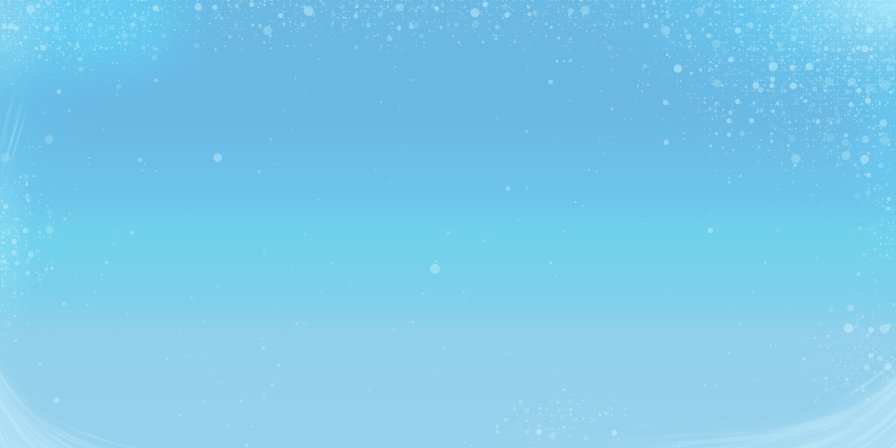
Reproduce this background procedurally as a Shadertoy shader.

```glsl
// A wintry blue backdrop: a banded vertical gradient with cyan glows in the
// upper corners, scattered snow specks near the rim, and pale brushed drifts
// along the lower corners. Specks are hashed grid dots; drifts are streaked noise.

float hash(vec2 p) {
    return fract(sin(dot(p, vec2(127.1, 311.7))) * 43758.545);
}

float noise(vec2 p) {
    vec2 i = floor(p), f = fract(p);
    f = f * f * (3.0 - 2.0 * f);
    return mix(mix(hash(i), hash(i + vec2(1, 0)), f.x),
               mix(hash(i + vec2(0, 1)), hash(i + vec2(1, 1)), f.x), f.y);
}

// Soft elliptical falloff: 1 at the center, 0 at the given radii
float glow(vec2 p, vec2 center, vec2 radii) {
    return smoothstep(1.0, 0.0, length((p - center) / radii));
}

vec3 skyGradient(float y) {
    vec3 c = mix(vec3(0.588, 0.816, 0.925), vec3(0.575, 0.815, 0.925), smoothstep(0.0, 0.24, y));
    c = mix(c, vec3(0.490, 0.815, 0.922), smoothstep(0.23, 0.36, y));
    c = mix(c, vec3(0.445, 0.822, 0.920), smoothstep(0.34, 0.47, y));
    c = mix(c, vec3(0.430, 0.765, 0.918), smoothstep(0.46, 0.58, y));
    return mix(c, vec3(0.412, 0.725, 0.890), smoothstep(0.57, 0.78, y));
}

// How thickly the specks gather at each place
float speckDensity(vec2 p) {
    float d = glow(p, vec2(2.0, 1.0), vec2(0.75, 0.55));
    d = max(d, 0.8 * glow(p, vec2(0.0, 1.0), vec2(0.65, 0.24)));
    d = max(d, 0.45 * smoothstep(0.85, 1.0, p.y));
    d = max(d, 0.55 * glow(p, vec2(0.0, 0.47), vec2(0.17, 0.26)));
    d = max(d, 0.4 * glow(p, vec2(2.0, 0.55), vec2(0.14, 0.25)));
    d = max(d, 0.4 * glow(p, vec2(1.95, 0.2), vec2(0.24, 0.16)));
    return max(d, 0.4 * glow(p, vec2(1.24, 0.07), vec2(0.24, 0.08)));
}

// Four sizes of round specks, one per jittered grid cell
float specks(vec2 p, float pixel) {
    float cover = 0.0, cells = 24.0;
    for (int i = 0; i < 4; i++) {
        vec2 id = floor(p * cells);
        vec2 seed = id + 37.0 * float(i);
        vec2 center = (id + 0.3 + 0.4 * vec2(hash(seed), hash(seed + 5.3))) / cells;
        float radius = mix(0.1, 0.27, hash(seed + 9.1)) / cells;
        float present = step(hash(seed + 2.7), 0.75 * speckDensity(center));
        float dotMask = smoothstep(radius + 0.6 * pixel, radius - 0.6 * pixel, length(p - center));
        cover = max(cover, present * dotMask * mix(0.15, 0.55, hash(seed + 7.9)));
        cells *= 1.75;
    }
    return cover;
}

// Brushed snow below a curve, with streaks running along it
float drift(float depth, float along) {
    float streak = noise(vec2(along * 5.0, depth * 110.0));
    float fine = noise(vec2(along * 14.0, depth * 210.0 + 40.0));
    float body = smoothstep(-0.005, 0.10, depth);
    float bristles = smoothstep(0.4, 0.8, 0.65 * streak + 0.35 * fine);
    return smoothstep(-0.008, 0.008, depth) * (0.4 * body + bristles * (0.32 - 0.12 * body));
}

void mainImage(out vec4 fragColor, in vec2 fragCoord) {
    // Height is 1; the width is stretched to 2
    vec2 p = fragCoord / iResolution.xy * vec2(2.0, 1.0);
    float pixel = 1.0 / iResolution.y;
    vec3 color = skyGradient(p.y);
    vec3 cyan = vec3(0.40, 0.82, 0.96), snow = vec3(0.80, 0.95, 0.99);

    // Corner and rim glows, mottled by soft noise
    float mottle = 0.7 + 0.5 * noise(p * 9.0);
    float cyanGlow = 0.85 * glow(p, vec2(0.25, 0.98), vec2(0.28, 0.24))
                   + 0.6 * glow(p, vec2(0.0, 0.95), vec2(0.3, 0.35))
                   + 0.8 * glow(p, vec2(1.9, 1.02), vec2(0.65, 0.32))
                   + 0.5 * glow(p, vec2(2.04, 0.72), vec2(0.2, 0.4))
                   + 0.35 * glow(p, vec2(0.0, 0.5), vec2(0.16, 0.35));
    color = mix(color, cyan, clamp(cyanGlow * mottle, 0.0, 0.9));
    float paleGlow = 0.5 * glow(p, vec2(2.0, 1.0), vec2(0.34, 0.2))
                   + 0.3 * glow(p, vec2(0.0, 1.0), vec2(0.16, 0.28))
                   + 0.2 * glow(p, vec2(0.0, 0.45), vec2(0.09, 0.3));
    color = mix(color, snow, paleGlow * mottle);

    // Fine powder, then round specks
    float powder = smoothstep(0.72, 0.95, noise(p * 150.0)) * speckDensity(p);
    color = mix(color, snow, 0.35 * powder);
    color = mix(color, snow, specks(p, pixel));

    // Faint slanted bristle marks on the left rim
    float bristle = noise(vec2((p.x - 0.3 * p.y) * 150.0, p.y * 5.0));
    color = mix(color, snow, 0.35 * smoothstep(0.5, 0.9, bristle) * glow(p, vec2(0.02, 0.71), vec2(0.06, 0.12)));

    // Drifts in the lower left and lower right
    float leftDepth = 0.225 * exp(-p.x / 0.13) - 0.012 - p.y;
    float rightDepth = 0.048 + 0.16 * exp((p.x - 2.0) / 0.16) - p.y;
    float rightFade = smoothstep(1.05, 1.9, p.x);
    color = mix(color, snow, drift(leftDepth, p.x));
    color = mix(color, snow, drift(rightDepth, p.x) * (0.15 + 0.85 * rightFade) * smoothstep(1.05, 1.2, p.x));

    fragColor = vec4(color, 1.0);
}
```
